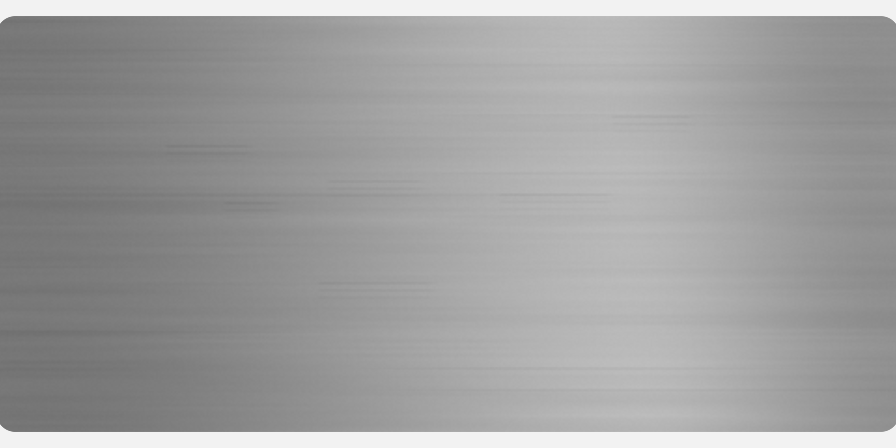
Write a WebGL 1 fragment shader that draws this texture.

```glsl
precision highp float;
// Brushed metal plate with rounded corners on a pale ground.
// A broad, slightly leaning sheen runs across it; long streaks come from
// stretched value noise, and a few short scratch groups are scattered on top.

uniform vec2 u_resolution;

#define GROUND 0.948
#define DARK_END 0.470
#define SHEEN 0.722
#define RIGHT_FALL 0.165
#define SHEEN_LEAN 0.06
#define MARGIN 0.036
#define OVERHANG 0.008
#define CORNER 0.042
#define STREAK 0.062
#define SCRATCH 0.022
#define GRAIN 0.010

float hash(vec2 p) {
  return fract(sin(dot(p, vec2(127.1, 311.7))) * 43758.5453);
}

float valueNoise(vec2 p) {
  vec2 i = floor(p);
  vec2 f = fract(p);
  f = f * f * (3.0 - 2.0 * f);
  float low = mix(hash(i), hash(i + vec2(1.0, 0.0)), f.x);
  float high = mix(hash(i + vec2(0.0, 1.0)), hash(i + 1.0), f.x);
  return mix(low, high, f.y);
}

float roundedBox(vec2 p, vec2 halfSize, float radius) {
  vec2 q = abs(p) - halfSize + radius;
  return length(max(q, 0.0)) + min(max(q.x, q.y), 0.0) - radius;
}

// Horizontal brightness profile of the plate, x from 0 to 1
float sheen(float x) {
  float rise = mix(DARK_END, SHEEN, smoothstep(0.0, 0.74, x));
  return rise - RIGHT_FALL * smoothstep(0.68, 1.0, x);
}

// Long horizontal brush marks, finer layers are fainter
float streaks(vec2 p) {
  float sum = 0.0;
  float weight = 0.34;
  vec2 scale = vec2(0.9, 17.0);
  for (int i = 0; i < 4; i++) {
    float layer = float(i);
    sum += weight * (valueNoise(p * scale + 37.3 * layer) - 0.5);
    scale *= vec2(1.35, 1.95);
    weight *= 0.88;
  }
  // Occasional thin dark lines
  float line = valueNoise(p * vec2(0.8, 62.0) + 211.0);
  return sum - 0.35 * smoothstep(0.78, 1.0, line);
}

// Short stacks of three thin parallel scratches
float scratches(vec2 p, float aspect, float pixel) {
  float sum = 0.0;
  for (int i = 0; i < 6; i++) {
    float id = float(i) + 1.0;
    vec2 start = vec2(aspect * (0.1 + 0.6 * hash(vec2(id, 3.1))),
                      0.22 + 0.56 * hash(vec2(id, 8.7)));
    float len = mix(0.10, 0.40, hash(vec2(id, 5.3)));
    vec2 q = p - start;
    float span = smoothstep(0.0, 0.02, q.x) * smoothstep(0.0, 0.04, len - q.x);
    float row = clamp(floor(q.y / 0.016 + 0.5), -1.0, 1.0);
    float dist = abs(q.y - row * 0.016);
    float stroke = 1.0 - smoothstep(0.001, 0.003 + pixel, dist);
    sum += span * stroke * (0.7 + 0.3 * row);
  }
  return sum;
}

void main() {
  float pixel = 1.0 / u_resolution.y;
  float aspect = u_resolution.x * pixel;
  vec2 p = gl_FragCoord.xy * pixel;

  // Plate shading
  float x = p.x / aspect + SHEEN_LEAN * (p.y - 0.5);
  float metal = sheen(x);
  metal += STREAK * streaks(p);
  metal -= SCRATCH * scratches(p, aspect, pixel);
  metal += GRAIN * (valueNoise(p * 240.0) - 0.5);

  // Plate outline, running just past the left and right sides
  vec2 halfSize = vec2(0.5 * aspect + OVERHANG, 0.5 - MARGIN);
  float d = roundedBox(p - vec2(0.5 * aspect, 0.5), halfSize, CORNER);
  float plate = 1.0 - smoothstep(-0.5 * pixel, 0.5 * pixel, d);

  gl_FragColor = vec4(vec3(mix(GROUND, metal, plate)), 1.0);
}
```
